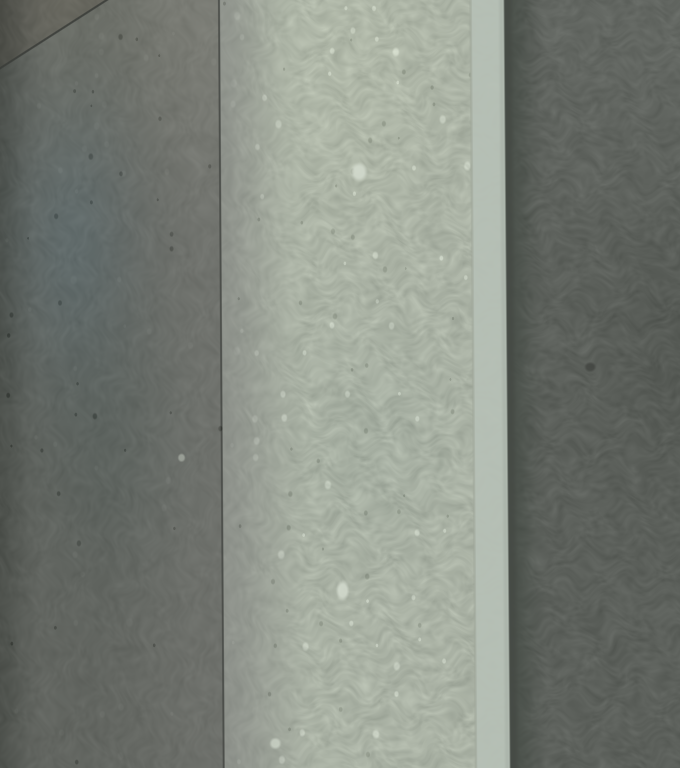
Give the GLSL for this texture, as a WebGL 2 fragment shader.

```glsl
#version 300 es
precision highp float;
// Grey stone wall panels with thin seams, a pale vertical trim and a shaded recess.
uniform vec2 u_resolution;
out vec4 fragColor;

const vec3 SHADOW   = vec3(0.265, 0.280, 0.260);
const vec3 RECESS   = vec3(0.362, 0.378, 0.358);
const vec3 SLATE    = vec3(0.385, 0.398, 0.378);
const vec3 SLATE_LT = vec3(0.450, 0.458, 0.438);
const vec3 STONE    = vec3(0.550, 0.565, 0.540);
const vec3 STONE_LT = vec3(0.667, 0.698, 0.645);
const vec3 TRIM     = vec3(0.710, 0.748, 0.708);
const vec3 SEAM     = vec3(0.225, 0.235, 0.220);

vec2 hash2(vec2 p) {
  vec3 q = fract(p.xyx * vec3(0.1031, 0.1030, 0.0973));
  q += dot(q, q.yzx + 33.33);
  return fract((q.xx + q.yz) * q.zy);
}

// Distance to the nearest jittered cell point, centred around zero.
float cells(vec2 p) {
  vec2 cell = floor(p), f = fract(p);
  float nearest = 4.0;
  for (int y = -1; y <= 1; y++)
    for (int x = -1; x <= 1; x++) {
      vec2 o = vec2(x, y);
      vec2 d = o + hash2(cell + o) - f;
      nearest = min(nearest, dot(d, d));
    }
  return 0.48 - sqrt(nearest);
}

// Layered sines bend the grain so that cells do not look round.
vec2 bend(vec2 p) {
  return p + 0.006 * sin(p.yx * vec2(71.0, 83.0) + 2.0 * sin(p * 37.0))
           + 0.003 * sin(p.yx * vec2(163.0, 149.0) + p * 61.0);
}

// Signed mottling: light and dark cells at several scales.
float grain(vec2 p, vec2 stretch) {
  vec2 q = bend(p) * stretch;
  float g = 0.8 * (cells(q * 52.0) - cells(q * 57.0 + 31.7));
  g += 0.8 * (cells(q * 98.0 + 11.3) - cells(q * 105.0 + 71.9));
  return g + 0.4 * (cells(q * 23.0 + 5.1) - cells(q * 26.0 + 47.0));
}

// Sparse small chips, at most one in each grid cell.
float chips(vec2 p, float scale, float density) {
  vec2 q = p * scale, id = floor(q);
  vec2 centre = 0.25 + 0.5 * hash2(id + 9.0), pick = hash2(id + 53.0);
  float radius = mix(0.08, 0.20, pick.y);
  float d = length((fract(q) - centre) * vec2(1.0, 0.75));
  return step(pick.x, density) * (1.0 - smoothstep(radius * 0.4, radius, d));
}

float spot(vec2 uv, vec2 centre, vec2 radius) {
  return 1.0 - smoothstep(0.5, 1.1, length((uv - centre) / radius));
}

float glow(vec2 uv, vec2 centre, vec2 radius) {
  vec2 d = (uv - centre) / radius;
  return exp(-dot(d, d));
}

float edge(float d, float soft) { return smoothstep(-soft, soft, d); }

float line(float d, float width, float soft) {
  return 1.0 - smoothstep(width - soft, width + soft, abs(d));
}

vec3 leftPanel(vec2 uv, float g) {
  vec3 c = mix(SLATE, SLATE_LT, smoothstep(0.12, 0.32, uv.x) * (0.65 + 0.35 * uv.y));
  c = mix(SHADOW, c, 0.3 + 0.7 * smoothstep(-0.01, 0.065, uv.x));
  c += vec3(0.035, 0.033, 0.025) * smoothstep(0.65, 1.0, uv.y) * smoothstep(0.0, 0.1, uv.x);
  c += vec3(-0.005, 0.022, 0.042) * glow(uv, vec2(0.105, 0.69), vec2(0.09, 0.17));
  c -= vec3(0.022, 0.012, 0.010) * glow(uv, vec2(0.16, 0.42), vec2(0.11, 0.16));
  return c + g * 0.024;
}

vec3 centrePanel(vec2 uv, float g, float seamX) {
  float reach = mix(0.15, 0.11, uv.y);
  float light = smoothstep(-0.015, reach, uv.x - seamX);
  vec3 c = mix(STONE, STONE_LT, light);
  c += vec3(0.018, 0.018, 0.010) * glow(uv, vec2(0.52, 0.92), vec2(0.15, 0.25));
  c -= vec3(0.018, 0.014, 0.012) * glow(uv, vec2(0.56, 0.42), vec2(0.12, 0.13));
  return c + g * mix(0.022, 0.056, light) * vec3(1.0, 1.0, 0.95);
}

vec3 rightPanel(vec2 uv, float g, float trimX) {
  float d = uv.x - trimX;
  vec3 c = mix(SHADOW + vec3(0.025, 0.035, 0.030), RECESS, smoothstep(0.0, 0.06, d));
  c += 0.025 * smoothstep(0.55, 1.0, uv.y) * smoothstep(0.02, 0.08, d);
  c -= 0.025 * glow(uv, vec2(1.0, 0.55), vec2(0.10, 0.18));
  c = mix(c, SHADOW, 0.6 * line(d - 0.005, 0.006, 0.005));
  return c + g * 0.036 * smoothstep(0.0, 0.04, d);
}

void main() {
  vec2 uv = gl_FragCoord.xy / u_resolution;
  vec2 p = gl_FragCoord.xy / u_resolution.y;
  float soft = max(0.0012, 0.8 / u_resolution.x);

  // Nearly vertical boundaries lean slightly right towards the floor.
  float seamX = mix(0.329, 0.322, uv.y);
  float trimL = mix(0.700, 0.692, uv.y);
  float trimR = mix(0.750, 0.741, uv.y);

  float upright = 1.0 - smoothstep(0.36, 0.46, uv.x);
  float g = mix(grain(p, vec2(0.75, 1.25)), grain(p, vec2(1.2, 0.75)), upright);

  // Panels and trim, from left to right.
  vec3 col = leftPanel(uv, g);
  float diagonal = uv.y - 0.911 - 0.567 * uv.x;
  col = mix(col, col * vec3(0.97, 0.94, 0.92), edge(diagonal, soft));
  col = mix(col, SEAM, 0.85 * line(diagonal, 0.0016, soft));
  col = mix(col, centrePanel(uv, g, seamX), edge(uv.x - seamX, soft));
  col = mix(col, SEAM + 0.04, 0.85 * line(uv.x - seamX, 0.0014, soft));

  // Pale chips and dark pits.
  float stone = edge(uv.x - seamX - 0.05, 0.05);
  col += 0.10 * chips(p, 34.0, 0.13) * mix(0.25, 1.0, stone);
  col -= 0.09 * chips(p + 3.7, 47.0, 0.07);
  float bright = spot(uv, vec2(0.528, 0.776), vec2(0.013, 0.013));
  bright = max(bright, spot(uv, vec2(0.504, 0.231), vec2(0.010, 0.014)));
  bright = max(bright, 0.8 * spot(uv, vec2(0.405, 0.032), vec2(0.009, 0.008)));
  bright = max(bright, 0.5 * spot(uv, vec2(0.267, 0.404), vec2(0.006, 0.006)));
  col = mix(col, vec3(0.83, 0.86, 0.81), 0.85 * bright);

  col = mix(col, TRIM + 0.004 * g, edge(uv.x - trimL, soft));
  col = mix(col, STONE_LT * 0.94, 0.6 * line(uv.x - trimL, 0.0018, soft));
  col = mix(col, TRIM * 0.90, 0.5 * line(uv.x - trimR + 0.004, 0.003, 0.003));
  col = mix(col, rightPanel(uv, g, trimR), edge(uv.x - trimR, soft * 1.5));
  float pit = spot(uv, vec2(0.868, 0.522), vec2(0.009, 0.007));
  col = mix(col, SEAM, 0.6 * pit);

  fragColor = vec4(clamp(col, 0.0, 1.0), 1.0);
}
```
